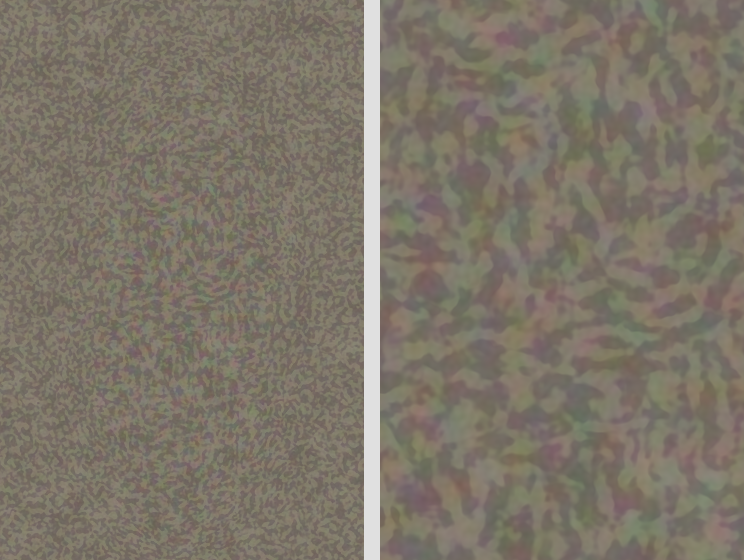
Left, the full canvas; right, a detail of the centre.
Reproduce this texture procedurally as a Shadertoy shader.

```glsl
const vec3 LIGHT_OLIVE = vec3(0.516, 0.492, 0.424);
const vec3 DARK_MAUVE  = vec3(0.450, 0.413, 0.380);
const vec3 GREEN_SHIFT = vec3(-0.052, 0.040, -0.024);
const vec3 BLUE_SHIFT  = vec3(-0.020, -0.008, 0.060);

const float WORM_SCALE   = 108.0;  // cells per canvas height
const float WARP_SCALE   = 42.0;
const float WARP_AMOUNT  = 0.006;
const float EDGE_SOFT    = 0.15;
const float STRETCH      = 1.9;    // elongation of strokes near the centre
const float TINT_SCALE   = 44.0;
const float TINT_EDGE    = 0.55;   // tint strength outside the centre
const float TINT_CENTRE  = 1.35;
const float SHADE_SCALE  = 30.0;
const float SHADE_AMOUNT = 0.034;  // broad light and dark variation
const float GRAIN_SCALE  = 210.0;
const float GRAIN_AMOUNT = 0.034;
const vec2  CENTRE       = vec2(0.0, -0.06);
const vec2  CENTRE_SIZE  = vec2(0.23, 0.50);

// Integer hash giving two values in -1..1
vec2 hash2(ivec2 cell, int seed) {
    uvec2 v = uvec2(cell) * uvec2(1597u, 3571u) + uint(seed) * 7919u;
    for (int i = 0; i < 3; i++) {
        v = v * 1664525u + 13841u;
        v.x += v.y * 1664525u;
        v.y += v.x * 1664525u;
        v ^= v >> 16u;
    }
    return vec2(v & 65535u) / 32767.5 - 1.0;
}

float cornerSlope(ivec2 cell, ivec2 corner, vec2 local, int seed) {
    return dot(hash2(cell + corner, seed), local - vec2(corner));
}

float gradientNoise(vec2 p, int seed) {
    ivec2 cell = ivec2(floor(p));
    vec2 f = fract(p);
    vec2 u = f * f * f * (f * (f * 6.0 - 15.0) + 10.0);
    float low = mix(cornerSlope(cell, ivec2(0, 0), f, seed),
                    cornerSlope(cell, ivec2(1, 0), f, seed), u.x);
    float high = mix(cornerSlope(cell, ivec2(0, 1), f, seed),
                     cornerSlope(cell, ivec2(1, 1), f, seed), u.x);
    return mix(low, high, u.y);
}

// Short meandering strokes, leaning across or upright by region
float wormField(vec2 p, float centre) {
    vec2 warp = vec2(gradientNoise(p * WARP_SCALE, 1),
                     gradientNoise(p * WARP_SCALE, 2));
    vec2 q = (p + warp * WARP_AMOUNT) * WORM_SCALE;
    float stretch = mix(1.15, STRETCH, centre);
    float across = gradientNoise(q * vec2(1.0 / stretch, 1.0), 3);
    float upright = gradientNoise(q * vec2(1.0, 1.0 / stretch), 4);
    float region = smoothstep(-0.12, 0.12, gradientNoise(p * 9.0, 5));
    float detail = gradientNoise(q * 1.7, 6);
    return mix(across, upright, region) + 0.35 * detail;
}

void mainImage(out vec4 fragColor, in vec2 fragCoord) {
    vec2 p = (fragCoord - 0.5 * iResolution.xy) / iResolution.y;
    float centre = 1.0 - smoothstep(0.3, 1.1, length((p - CENTRE) / CENTRE_SIZE));

    // Broad shading, which also shifts the balance of the strokes
    float shade = gradientNoise(p * SHADE_SCALE, 11)
                + 0.6 * gradientNoise(p * SHADE_SCALE * 0.4, 12);

    // Two-tone strokes
    float field = wormField(p, centre) + 0.12 * shade;
    float worms = smoothstep(-EDGE_SOFT, EDGE_SOFT, field);
    vec3 colour = mix(DARK_MAUVE, LIGHT_OLIVE, worms) + SHADE_AMOUNT * shade;

    // Green to pink and blue to yellow blotches, stronger near the centre
    float tint = mix(TINT_EDGE, TINT_CENTRE, centre);
    float green = gradientNoise(p * TINT_SCALE, 7)
                + 0.4 * gradientNoise(p * TINT_SCALE * 2.3, 8);
    float blue = gradientNoise(p * TINT_SCALE * 1.2, 9);
    colour += tint * (green * GREEN_SHIFT + blue * BLUE_SHIFT);

    // Fine grain
    colour += GRAIN_AMOUNT * gradientNoise(p * GRAIN_SCALE, 10);

    fragColor = vec4(colour, 1.0);
}
```
